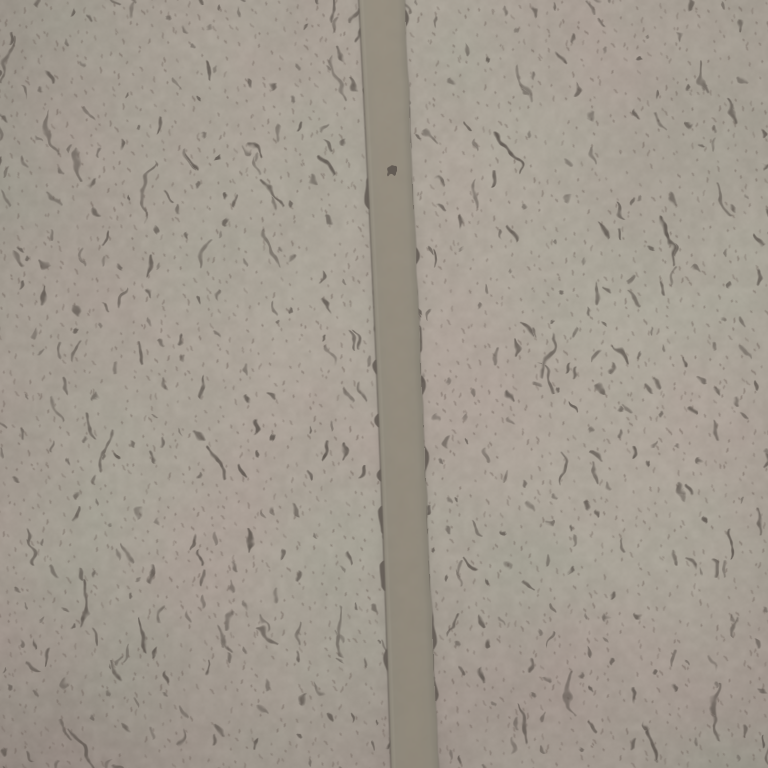
Write a Shadertoy shader that draws this texture.

```glsl
#define TILE_COLOR   vec3(0.668, 0.637, 0.596)
#define STRIP_COLOR  vec3(0.562, 0.540, 0.490)
#define PIT_COLOR    vec3(0.350, 0.322, 0.298)
#define STRIP_LEFT   vec2(0.509, 0.467)   // x at the bottom, x at the top
#define STRIP_RIGHT  vec2(0.571, 0.527)
#define STAIN_POS    vec2(0.512, 0.779)
#define LIGHT_POS    vec2(0.62, 0.62)
#define SOFTNESS     0.0017
#define FISSURE_DENSITY 0.60
#define CHIP_DENSITY    0.66
#define PINHOLE_DENSITY 0.72

vec2 hash22(vec2 p) {
    vec3 q = fract(p.xyx * vec3(0.1031, 0.1030, 0.0973));
    q += dot(q, q.yzx + 33.33);
    return fract((q.xx + q.yz) * q.zy);
}

float valueNoise(vec2 p) {
    vec2 cell = floor(p), f = fract(p);
    f = f * f * (3.0 - 2.0 * f);
    float low = mix(hash22(cell).x, hash22(cell + vec2(1, 0)).x, f.x);
    float high = mix(hash22(cell + vec2(0, 1)).x, hash22(cell + vec2(1, 1)).x, f.x);
    return mix(low, high, f.y);
}

float fbm(vec2 p) {
    float sum = 0.0, gain = 0.5;
    for (int i = 0; i < 4; i++) {
        sum += gain * valueNoise(p);
        p = p * 2.03 + 17.1;
        gain *= 0.5;
    }
    return sum;
}

// Coverage inside a signed distance, softened by at least one pixel.
float fill(float d) {
    float blur = max(SOFTNESS, 1.0 / iResolution.y);
    return 1.0 - smoothstep(-blur, blur, d);
}

// Scattered crooked grooves: one candidate per grid cell.
float grooves(vec2 p, float cells, float density, float reach, float width, float seed) {
    float coverage = 0.0;
    vec2 home = floor(p * cells);
    for (int j = -1; j <= 1; j++)
    for (int i = -1; i <= 1; i++) {
        vec2 cell = home + vec2(i, j);
        vec2 place = hash22(cell + seed);
        vec2 kind = hash22(cell + seed + 41.7);
        vec2 form = hash22(cell + seed + 93.2);
        if (kind.x > density) continue;

        vec2 d = p - (cell + place) / cells;
        float lean = 0.20 + (kind.y - 0.5) * 1.25;
        float halfLength = reach * mix(0.25, 1.0, form.x * form.x);
        float along = dot(d, vec2(-sin(lean), cos(lean)));
        float across = dot(d, vec2(cos(lean), sin(lean)));
        float t = along / halfLength;
        across += halfLength * 0.11 * sin(t * 2.6 + form.y * 6.28);

        float taper = 1.0 - 0.4 * min(t * t, 1.0);
        float dist = length(vec2(across, max(abs(along) - halfLength, 0.0)));
        float strength = mix(0.55, 1.0, form.y);
        coverage = max(coverage, strength * fill(dist - width * taper));
    }
    return coverage;
}

vec3 ceilingTile(vec2 p) {
    // Uneven room light and a drifting pink to green tint
    vec2 fromLight = p - LIGHT_POS;
    float light = 1.015 + 0.11 * (fbm(p * 3.5) - 0.47);
    light -= 0.20 * dot(fromLight, fromLight);
    float tint = fbm(p * 6.0 + 8.3) - 0.47;
    vec3 color = TILE_COLOR * light + tint * vec3(-0.030, 0.020, -0.002);
    color += 0.05 * (fbm(p * 95.0) - 0.47);

    // Pressed pits, from pinholes up to long fissures
    vec2 wobble = vec2(valueNoise(p * 75.0), valueNoise(p * 75.0 + 31.0)) - 0.5;
    vec2 warped = p + 0.009 * wobble;
    float rough = valueNoise(p * 170.0);
    float ragged = 0.0016 * (rough - 0.5);
    float pinholes = grooves(p, 66.0, PINHOLE_DENSITY, 0.0034, 0.0012, 5.0);
    float chips = grooves(warped, 27.0, CHIP_DENSITY, 0.0105, 0.0024 + ragged, 23.0);
    float fissures = grooves(warped, 11.5, FISSURE_DENSITY, 0.0360, 0.0023 + ragged, 61.0);
    color = mix(color, PIT_COLOR + vec3(0.06, 0.035, 0.03), pinholes * 0.48);
    float depth = max(chips * 0.85, fissures * 0.90) * mix(0.75, 1.0, rough);
    return mix(color, PIT_COLOR, depth);
}

vec3 metalStrip(vec2 p, float acrossStrip) {
    vec3 color = STRIP_COLOR * (0.975 + 0.045 * p.y);
    color += vec3(0.014, 0.006, 0.002) * sin(acrossStrip * 3.14159);
    color += 0.014 * (fbm(p * 65.0) - 0.47);
    color *= 1.0 - 0.05 * smoothstep(0.82, 1.0, acrossStrip);

    // Small ragged smudge, with a diagonal tail
    vec2 d = p - STAIN_POS;
    float smudge = length(vec2(d.x + d.y, 1.5 * (d.x - d.y)) * 0.75);
    smudge += 0.011 * (valueNoise(p * 210.0) - 0.5);
    return mix(color, PIT_COLOR, 0.85 * fill(smudge - 0.0065));
}

void mainImage(out vec4 fragColor, in vec2 fragCoord) {
    vec2 p = fragCoord / iResolution.xy;
    float left = mix(STRIP_LEFT.x, STRIP_LEFT.y, p.y) + 0.003 * sin(p.y * 3.14159);
    float right = mix(STRIP_RIGHT.x, STRIP_RIGHT.y, p.y);
    right += 0.0018 * (valueNoise(vec2(p.y * 34.0, 4.0)) - 0.5);
    float edge = max(left - p.x, p.x - right);

    // Tile with broken, shaded rims beside the strip
    vec3 color = ceilingTile(p);
    float side = step(right, p.x);
    float nick = smoothstep(0.60, 1.0, valueNoise(vec2(p.y * 42.0, side * 19.0)));
    color *= 1.0 - 0.05 * exp(-max(edge, 0.0) * 180.0);
    color = mix(color, PIT_COLOR, 0.8 * smoothstep(0.0, 0.3, nick) * fill(edge - 0.006 * nick));

    // Strip, then its dark left seam and faint lit inner lip
    float acrossStrip = clamp((p.x - left) / (right - left), 0.0, 1.0);
    color = mix(color, metalStrip(p, acrossStrip), fill(edge));
    color = mix(color, PIT_COLOR, 0.50 * fill(abs(p.x - left) - 0.0010));
    color += 0.018 * fill(abs(p.x - left - 0.0048) - 0.0012);
    color = mix(color, PIT_COLOR, 0.16 * fill(abs(p.x - right) - 0.0008));
    fragColor = vec4(color, 1.0);
}
```
